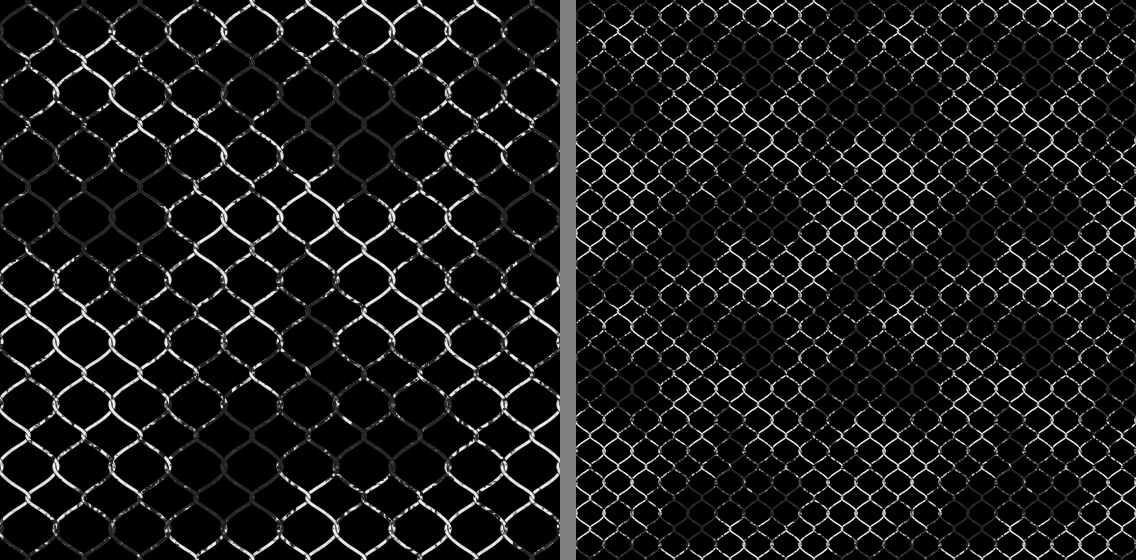
Left: one tile. Right: repeated 2 by 2.
This pattern is drawn by a WebGL 2 fragment shader. Its source:

```glsl
#version 300 es
precision highp float;
// Worn chain-link fence on black: mirrored wavy wires hook into each other,
// with wide loops on one row and tight twists on the next.
// Wrapping noise wears the bright zinc down to dark, speckled steel.

#define CELLS vec2(10.0, 9.0)   // repeats across and down
#define WIRE_RADIUS 0.0030      // half the wire width, in canvas units
#define LOOP_OVERLAP 0.036      // reach past the wide loop, in cells
#define TWIST_OVERLAP 0.020     // reach past the tight twist, in cells
#define TWIST_SHARPNESS 0.027   // narrows the bend at the twist
#define STRAIGHTNESS 0.010      // straightens the diagonals
#define WEAR_CONTRAST 1.9       // difference between bright and worn areas
#define WEAR_BIAS -0.035        // lower is darker overall
#define STEEL 0.19
#define ZINC 0.94

uniform vec2 u_resolution;
out vec4 fragColor;

const float TAU = 6.2831853;

float hash(vec2 p) {
  vec3 q = fract(vec3(p.xyx) * 0.1031);
  q += dot(q, q.yzx + 33.33);
  return fract((q.x + q.y) * q.z);
}

// Value noise that wraps after a whole number of lattice cells.
float noise(vec2 uv, float period, float seed) {
  vec2 p = uv * period;
  vec2 i = floor(p);
  vec2 f = fract(p);
  f = f * f * (3.0 - 2.0 * f);
  vec2 a = mod(i, period) + seed;
  vec2 b = mod(i + 1.0, period) + seed;
  return mix(mix(hash(a), hash(vec2(b.x, a.y)), f.x),
             mix(hash(vec2(a.x, b.y)), hash(b), f.x), f.y);
}

// Sideways position of a wire (x) and its slope (y) at height h, in cells.
vec2 wirePath(float h) {
  float a = TAU * h;
  float middle = 0.25 + 0.5 * (TWIST_OVERLAP - LOOP_OVERLAP);
  float swing = 0.25 + 0.5 * (TWIST_OVERLAP + LOOP_OVERLAP);
  float x = middle + swing * cos(a)
          + TWIST_SHARPNESS * (cos(2.0 * a) - 1.0)
          + STRAIGHTNESS * (cos(3.0 * a) - cos(a));
  float slope = -TAU * (swing * sin(a)
          + TWIST_SHARPNESS * 2.0 * sin(2.0 * a)
          + STRAIGHTNESS * (3.0 * sin(3.0 * a) - sin(a)));
  return vec2(x, slope);
}

// Distance to the nearest wire of one family; side is +1 or -1.
float wireDistance(vec2 uv, float side) {
  vec2 p = uv * CELLS;
  vec2 path = wirePath(p.y);
  float offset = fract(p.x - side * path.x + 0.5) - 0.5;
  return abs(offset) / length(CELLS * vec2(1.0, path.y));
}

// Grey value of the metal: broad worn areas broken up by fine grain.
float metalTone(vec2 uv, float dist, float seed) {
  float area = 0.45 * noise(uv, 5.0, 17.0)
             + 0.30 * noise(uv, 9.0, 41.0)
             + 0.25 * noise(uv, 16.0, seed);
  float grain = 0.6 * noise(uv, 230.0, seed + 5.0)
              + 0.4 * noise(uv, 110.0, seed + 9.0);
  float coated = smoothstep(-0.15, 0.17,
      grain - 0.5 + WEAR_CONTRAST * (area - 0.5) + WEAR_BIAS);
  float t = min(dist / WIRE_RADIUS, 1.0);
  float steel = STEEL * (0.75 + 0.5 * t * t) * (0.7 + 0.6 * grain);
  float zinc = ZINC * (1.0 - 0.35 * t * t) * (0.86 + 0.24 * grain);
  return mix(steel, min(zinc, ZINC), coated);
}

float coverage(float dist, float radius, float pixel) {
  return 1.0 - smoothstep(radius - 0.6 * pixel, radius + 0.6 * pixel, dist);
}

void main() {
  vec2 uv = gl_FragCoord.xy / u_resolution;
  float pixel = 1.0 / min(u_resolution.x, u_resolution.y);

  // The families swap front and back at every loop and twist.
  float front = sin(TAU * uv.y * CELLS.y) > 0.0 ? 1.0 : -1.0;
  float frontDist = wireDistance(uv, front);
  float backDist = wireDistance(uv, -front);

  // Back wire, contact shadow, then front wire.
  float tone = metalTone(uv, backDist, 70.0 - 12.0 * front)
             * coverage(backDist, WIRE_RADIUS, pixel);
  tone *= 1.0 - 0.75 * coverage(frontDist, WIRE_RADIUS * 1.4, pixel);
  tone = mix(tone, metalTone(uv, frontDist, 70.0 + 12.0 * front),
             coverage(frontDist, WIRE_RADIUS, pixel));

  fragColor = vec4(vec3(tone), 1.0);
}
```
